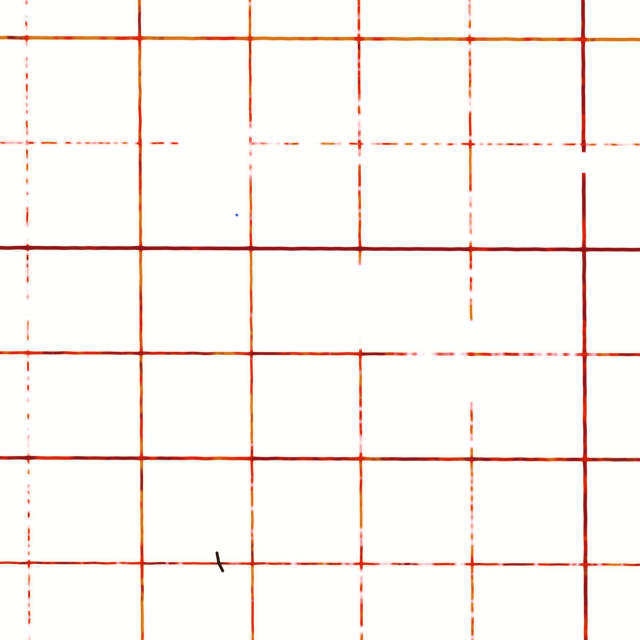
Write a Shadertoy shader that draws this pattern.

```glsl
// Hand-ruled grid of worn red and orange ink on white paper, six lines each way.
// Each line has its own weight, width and tint; gradient noise along its length
// breaks the ink into dashes, fades it to pink and shifts its hue.

const float LAST_LINE = 5.0;
const vec2 GRID_START = vec2(0.0435, 0.1191);
const vec2 GRID_PITCH = vec2(0.1738, 0.1641);
const vec2 GRID_TILT = vec2(-0.0045, -0.003);
const float COLUMN_SWAY = 0.003;
const float EDGE_SOFTNESS = 0.0013;
const float HALO_RADIUS = 0.0042;
const float KNOT_RADIUS = 0.006;

const vec3 PAPER = vec3(1.0, 1.0, 0.995);
const vec3 CREAM = vec3(1.0, 0.93, 0.84);
const vec3 PINK = vec3(0.95, 0.70, 0.83);
const vec3 ORANGE = vec3(0.83, 0.46, 0.10);
const vec3 RED = vec3(0.84, 0.14, 0.06);
const vec3 MAROON = vec3(0.50, 0.06, 0.11);
const vec3 BLUE_SPECK = vec3(0.25, 0.40, 0.75);
const vec3 DARK_FIBRE = vec3(0.16, 0.08, 0.04);

// Per line: ink weight, half width, warmth. Columns run left to right, rows upward.
const vec3 COLUMN_INK[6] = vec3[6](
    vec3(0.22, 0.0014, 0.0), vec3(0.78, 0.0021, 0.15), vec3(0.60, 0.0018, 0.15),
    vec3(0.47, 0.0019, 0.10), vec3(0.39, 0.0018, 0.25), vec3(0.86, 0.0028, -0.2));
const vec3 ROW_INK[6] = vec3[6](
    vec3(0.62, 0.0017, -0.2), vec3(0.86, 0.0026, -0.1), vec3(0.78, 0.0022, -0.1),
    vec3(1.08, 0.0028, -0.4), vec3(0.30, 0.0014, 0.1), vec3(0.78, 0.0026, 0.3));

// Per line: centre, half length and depth of its most worn stretch.
const vec3 COLUMN_WEAR[6] = vec3[6](
    vec3(0.30, 0.06, 0.1), vec3(0.70, 0.05, 0.0), vec3(0.756, 0.045, 0.4),
    vec3(0.525, 0.055, 0.8), vec3(0.427, 0.055, 0.9), vec3(0.746, 0.016, 1.2));
const vec3 ROW_WEAR[6] = vec3[6](
    vec3(0.62, 0.20, 0.2), vec3(0.50, 0.10, 0.0), vec3(0.78, 0.17, 0.52),
    vec3(0.50, 0.10, 0.0), vec3(0.343, 0.05, 1.0), vec3(0.50, 0.10, 0.0));

float hashSigned(vec2 p) {
    vec3 q = fract(vec3(p.xyx) * 0.1031);
    q += dot(q, q.yzx + 33.33);
    return 2.0 * fract((q.x + q.y) * q.z) - 1.0;
}

// One-dimensional gradient noise, about -1 to 1.
float gradientNoise(float x, float seed) {
    float cell = floor(x), f = x - cell;
    float u = f * f * f * (f * (f * 6.0 - 15.0) + 10.0);
    float left = hashSigned(vec2(cell, seed)) * f;
    float right = hashSigned(vec2(cell + 1.0, seed)) * (f - 1.0);
    return 2.2 * mix(left, right, u);
}

float segmentDistance(vec2 p, vec2 a, vec2 b) {
    vec2 ab = b - a;
    return length(p - a - ab * clamp(dot(p - a, ab) / dot(ab, ab), 0.0, 1.0));
}

float softFill(float d) {
    float aa = max(EDGE_SOFTNESS, 0.75 / iResolution.y);
    return 1.0 - smoothstep(-aa, aa, d);
}

// Lays one line over the base colour; across and along are its local coordinates.
vec3 drawInk(vec3 base, float across, float along, float crossing,
             vec3 ink, vec3 wear, float seed) {
    float knot = exp(-pow(crossing / KNOT_RADIUS, 2.0));
    float rough = 1.35 - 0.95 * ink.x;
    float worn = 1.0 - smoothstep(0.7, 1.3, abs(along - wear.x) / wear.y);
    float density = ink.x - wear.z * worn + 0.32 * knot
        + 0.25 * gradientNoise(along * 7.0, seed)
        + rough * (0.40 * gradientNoise(along * 34.0, seed + 11.0)
                 + 0.40 * gradientNoise(along * 90.0, seed + 23.0));

    // Hue: pink where thin, red to orange where full, maroon in patches.
    float warmth = ink.z - 0.35 * knot + 0.55 * gradientNoise(along * 13.0, seed + 37.0)
        + 0.30 * gradientNoise(along * 60.0, seed + 41.0);
    float shade = density - ink.z - 0.5 * knot
        + 0.8 * gradientNoise(along * 18.0, seed + 53.0);
    vec3 full = mix(RED, ORANGE, smoothstep(-0.1, 0.35, warmth));
    full = mix(full, MAROON, 0.85 * smoothstep(0.65, 1.25, shade));
    vec3 tint = mix(PINK, full, smoothstep(0.20, 0.52, density));

    float cover = smoothstep(0.02, 0.34, density);
    float wobble = 0.0005 * gradientNoise(along * 45.0, seed + 67.0);
    float halfWidth = ink.y * (0.85 + 0.15 * cover + 0.25 * knot);
    float halo = exp(-pow(across / HALO_RADIUS, 2.0)) * cover;
    base = mix(base, base * CREAM, halo);
    return mix(base, tint, cover * softFill(abs(across + wobble) - halfWidth));
}

void mainImage(out vec4 fragColor, in vec2 fragCoord) {
    vec2 uv = fragCoord / iResolution.y;
    vec2 ruled = uv - GRID_TILT * (uv.yx - 0.5);

    // Nearest column and row, with the columns spaced slightly unevenly.
    vec2 index = clamp(round((ruled - GRID_START) / GRID_PITCH), 0.0, LAST_LINE);
    vec2 offset = ruled - GRID_START - index * GRID_PITCH;
    offset.x -= COLUMN_SWAY * sin(1.3 * index.x);
    int column = int(index.x), row = int(index.y);

    vec3 color = PAPER;
    color = drawInk(color, offset.x, uv.y, offset.y,
                    COLUMN_INK[column], COLUMN_WEAR[column], 3.0 + 7.0 * index.x);
    color = drawInk(color, offset.y, uv.x, offset.x,
                    ROW_INK[row], ROW_WEAR[row], 105.0 + 7.0 * index.y);

    // Stray marks: a blue speck and a short bent fibre.
    float speck = length(uv - vec2(0.370, 0.664)) - 0.0022;
    color = mix(color, BLUE_SPECK, softFill(speck));
    vec2 bend = vec2(0.342, 0.120);
    float fibre = min(segmentDistance(uv, vec2(0.339, 0.136), bend),
                      segmentDistance(uv, bend, vec2(0.348, 0.108)));
    color = mix(color, DARK_FIBRE, softFill(fibre - 0.0022));

    fragColor = vec4(color, 1.0);
}
```
